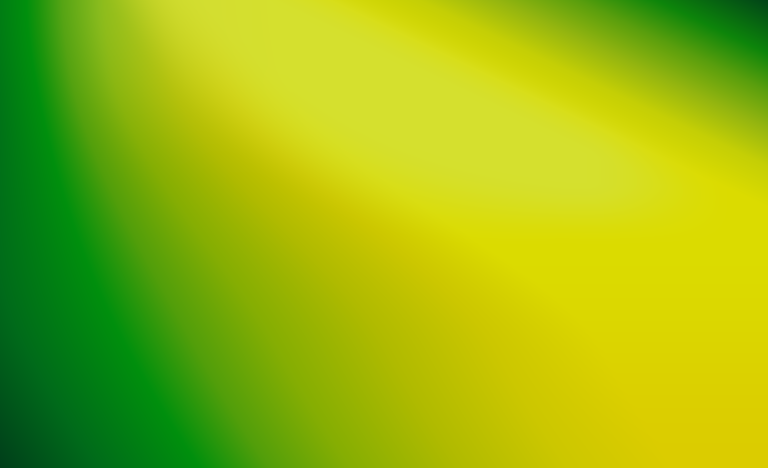
This background is drawn by a WebGL 2 fragment shader. Its source:

```glsl
#version 300 es
precision highp float;
// Soft abstract background: green sweep into yellow, a pale sheen and a dark green corner.

uniform vec2 u_resolution;
out vec4 fragColor;

const float ASPECT = 1.641;

const vec3 FOREST = vec3(0.00, 0.23, 0.10);
const vec3 EMERALD = vec3(0.00, 0.42, 0.10);
const vec3 GREEN = vec3(0.00, 0.56, 0.05);
const vec3 LEAF = vec3(0.32, 0.62, 0.04);
const vec3 LIME = vec3(0.52, 0.68, 0.01);
const vec3 OLIVE = vec3(0.69, 0.73, 0.00);
const vec3 GOLD = vec3(0.80, 0.78, 0.00);
const vec3 YELLOW = vec3(0.86, 0.86, 0.00);
const vec3 AMBER = vec3(0.86, 0.80, 0.00);
const vec3 PALE = vec3(0.83, 0.88, 0.21);
const vec3 HAZE = vec3(0.04, 0.06, 0.10);

// Linear step from a to b, clamped to 0..1
float ramp(float a, float b, float x) {
    return clamp((x - a) / (b - a), 0.0, 1.0);
}

// Moves a colour to the next stop of a gradient
vec3 toStop(vec3 current, vec3 next, float a, float b, float x) {
    return mix(current, next, ramp(a, b, x));
}

// Curved sweep from the lower left: 0 on the green edge, 1 where yellow begins
float sweepPosition(vec2 uv) {
    float edge = 0.05 + 0.24 * pow(1.0 - uv.y, 1.7);
    float width = mix(0.50, 0.26, smoothstep(0.25, 0.85, uv.y));
    return (uv.x - edge) / width;
}

vec3 sweepColor(float t, float height) {
    vec3 bright = mix(AMBER, YELLOW, smoothstep(0.0, 0.5, height));
    vec3 c = toStop(FOREST, EMERALD, -0.60, -0.32, t);
    c = toStop(c, GREEN, -0.32, -0.06, t);
    c = toStop(c, LEAF, -0.06, 0.12, t);
    c = toStop(c, LIME, 0.12, 0.33, t);
    c = toStop(c, OLIVE, 0.33, 0.62, t);
    c = toStop(c, GOLD, 0.62, 0.90, t);
    return toStop(c, bright, 0.90, 1.18, t);
}

// Signed depth behind the slanted edge of the upper right corner
float cornerDepth(vec2 p) {
    return 0.476 * (p.x - 0.833) - (1.0 - p.y);
}

vec3 addCorner(vec3 c, float depth) {
    c = toStop(c, vec3(0.77, 0.81, 0.02), -0.06, 0.03, depth);
    c = toStop(c, vec3(0.58, 0.71, 0.06), 0.03, 0.11, depth);
    c = toStop(c, vec3(0.35, 0.62, 0.05), 0.11, 0.19, depth);
    c = toStop(c, vec3(0.05, 0.52, 0.04), 0.19, 0.27, depth);
    return toStop(c, FOREST, 0.27, 0.40, depth);
}

// Pale band between a curved lower rim and the corner edge
float sheenMask(vec2 p, float depth) {
    float reach = max((1.37 - p.x) / 0.94, 0.0);
    float rim = 0.46 - 0.33 * reach * reach * reach;
    float softness = mix(0.15, 0.07, ramp(0.4, 1.2, p.x));
    float mask = smoothstep(-softness, softness, rim - (1.0 - p.y));
    mask *= 1.0 - smoothstep(-0.13, 0.02, depth);
    return mask * (1.0 - smoothstep(1.25, 1.58, p.x));
}

void main() {
    vec2 uv = gl_FragCoord.xy / u_resolution;
    vec2 p = vec2(uv.x * ASPECT, uv.y);
    float t = sweepPosition(uv);
    float depth = cornerDepth(p);

    // Main sweep with a light haze near the top
    vec3 color = sweepColor(t, uv.y);
    float haze = smoothstep(0.6, 1.0, uv.y) * ramp(0.0, 0.3, t);
    color += HAZE * haze * (1.0 - ramp(0.7, 1.2, t));

    // Sheen and corner
    color = mix(color, PALE, 0.85 * sheenMask(p, depth));
    color = addCorner(color, depth);

    fragColor = vec4(color, 1.0);
}
```
